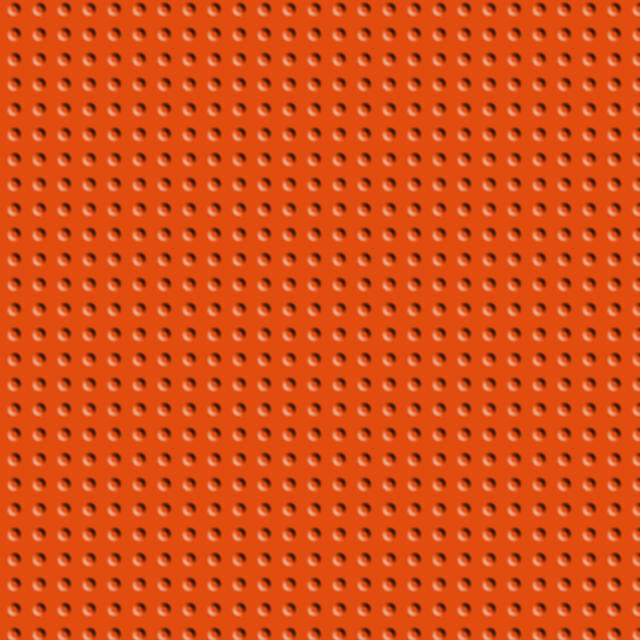
Write a WebGL 1 fragment shader that draws this pattern.

```glsl
precision highp float;
// Orange sheet embossed with a square grid of small round dimples.
// Each dimple is a soft ring whose slope is lit from the lower left,
// giving a pale crescent on one side and a dark one on the other.

uniform vec2 u_resolution;

const float PI = 3.14159265;
const float REPEATS = 25.6;                       // cells per canvas side
const vec2 DIMPLE_CENTRE = vec2(0.57, 0.22);      // within a cell
const float RING_RADIUS = 0.19;                   // in cells
const float RING_HALF_WIDTH = 0.155;
const vec2 LIGHT_DIRECTION = vec2(-0.731, -0.682);

const vec3 SHEET_COLOUR = vec3(0.885, 0.298, 0.058);
const float HIGHLIGHT_STRENGTH = 0.53;
const float SHADOW_STRENGTH = 0.77;

// Offset from the centre of the nearest dimple, in cells.
vec2 cellOffset(vec2 p, vec2 centre) {
  return fract(p - centre + 0.5) - 0.5;
}

// Smooth bump: 1 on the ring, falling to 0 at its half width.
float ringSlope(float r, float radius, float halfWidth) {
  float t = clamp((r - radius) / halfWidth, -1.0, 1.0);
  return 0.5 + 0.5 * cos(PI * t);
}

// Signed light on a dimple wall: positive is lit, negative is shaded.
float embossLight(vec2 offset, vec2 light) {
  float r = length(offset);
  vec2 outward = offset / max(r, 0.0001);
  return dot(outward, light) * ringSlope(r, RING_RADIUS, RING_HALF_WIDTH);
}

// Lighten towards white or darken towards black.
vec3 applyLight(vec3 colour, float light) {
  vec3 lit = mix(colour, vec3(1.0), HIGHLIGHT_STRENGTH * max(light, 0.0));
  return lit * (1.0 - SHADOW_STRENGTH * max(-light, 0.0));
}

void main() {
  vec2 uv = gl_FragCoord.xy / u_resolution;
  vec2 offset = cellOffset(uv * REPEATS, DIMPLE_CENTRE);
  float light = embossLight(offset, LIGHT_DIRECTION);
  gl_FragColor = vec4(applyLight(SHEET_COLOUR, light), 1.0);
}
```
